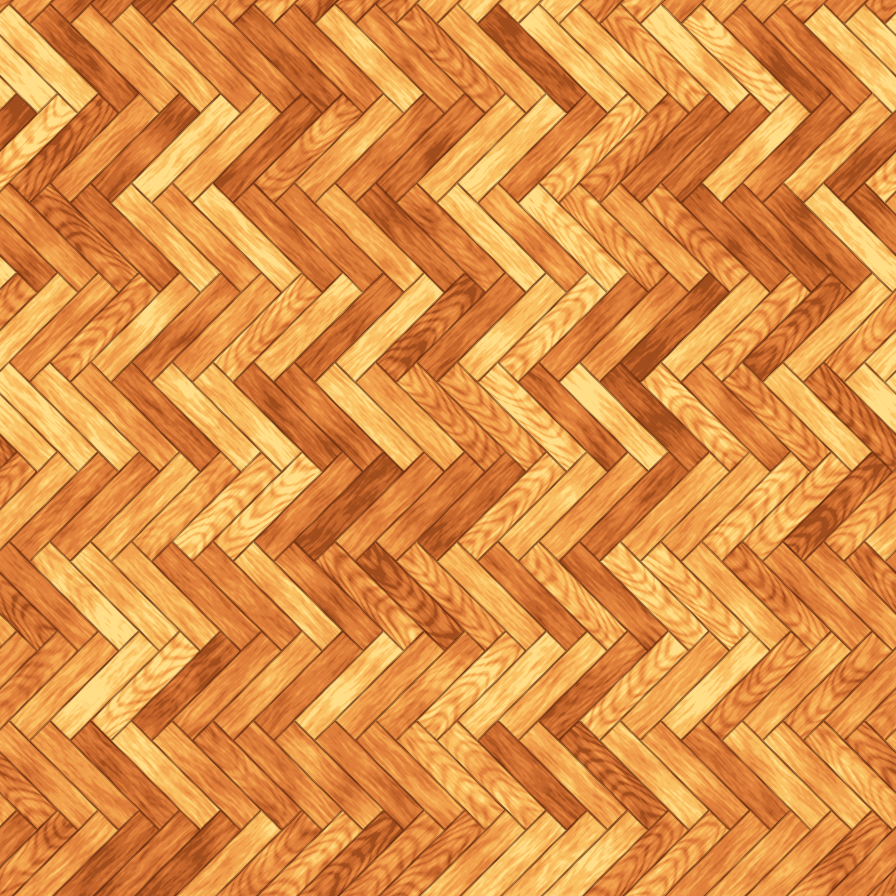
Reproduce this texture procedurally as a Shadertoy shader.

```glsl
// Herringbone parquet: 22 planks across and 5 zigzag periods down, laid at 45 degrees.
// Each point is located inside its plank; a hash gives the plank its tone and grain,
// gradient noise draws fibres and stains, and edge distance draws the dark seams.

const float ACROSS = 22.0;              // planks per canvas width
const float PERIODS = 5.0;              // zigzags per canvas height
const float LEN = ACROSS / PERIODS;     // plank length in plank widths
const vec2 SHIFT = vec2(0.010, -0.004); // layout offset in canvas units

struct Plank {
    vec2 pos; // x along, y across, in plank widths
    vec2 id;
};

vec2 hash2(vec2 p) {
    vec3 q = fract(p.xyx * vec3(0.1031, 0.1030, 0.0973));
    q += dot(q, q.yzx + 33.33);
    return fract((q.xx + q.yz) * q.zy);
}

float cornerSlope(vec2 cell, vec2 offset) {
    float angle = 6.2832 * hash2(cell).x;
    return dot(vec2(cos(angle), sin(angle)), offset);
}

// Gradient noise, roughly -0.7 to 0.7
float gradientNoise(vec2 p) {
    vec2 i = floor(p), f = p - i;
    vec2 w = f * f * f * (f * (f * 6.0 - 15.0) + 10.0);
    vec2 e = vec2(1.0, 0.0);
    float low = mix(cornerSlope(i, f), cornerSlope(i + e, f - e), w.x);
    float high = mix(cornerSlope(i + e.yx, f - e.yx), cornerSlope(i + 1.0, f - 1.0), w.x);
    return mix(low, high, w.y);
}

// The lattice steps are (1, 1) along a band and (len, -len) between zigzags
Plank findPlank(vec2 p, float len) {
    Plank plank = Plank(vec2(0.0), vec2(0.0));
    float zig = floor((p.x - p.y + 1.0) / (2.0 * len));
    for (int i = 0; i < 2; i++) {
        float n = zig - float(i);
        vec2 q = p - n * vec2(len, -len);
        float row = floor(q.y);
        float column = floor(q.x - len);
        vec2 rising = vec2(q.x - row, q.y - row);
        vec2 falling = vec2(q.y - column - 1.0 + len, q.x - len - column);
        float band = 2.0 * mod(n, PERIODS);
        if (rising.x >= 0.0 && rising.x < len)
            plank = Plank(rising, vec2(mod(row, ACROSS), band));
        else if (falling.x >= 0.0 && falling.x < len)
            plank = Plank(falling, vec2(mod(column, ACROSS), band + 1.0));
    }
    return plank;
}

// Nested arches of growth rings, dark lines near 1
float archGrain(vec2 pos, float centre, float direction, float warp) {
    float side = pos.y - centre;
    float phase = direction * pos.x * 1.5 + 5.0 * side * side + warp;
    return pow(0.5 + 0.5 * sin(6.2832 * phase), 2.0);
}

// Wood tone for one plank, 0 dark to 1 pale
float woodTone(vec2 pos, vec2 id) {
    vec2 look = hash2(id + 7.3);
    vec2 kind = hash2(id + 61.7);
    vec2 seed = 37.0 * id + 11.0 * look;
    float stain = gradientNoise(pos * vec2(0.6, 0.9) + seed);
    float bend = gradientNoise(pos * vec2(0.8, 1.6) + seed + 5.0);
    float fibre = gradientNoise(vec2(pos.x * 0.55, pos.y * 5.5 + bend) + seed);
    float fine = gradientNoise(vec2(pos.x * 1.5, pos.y * 12.0 + bend) + seed);
    float speck = gradientNoise(pos * vec2(5.0, 9.0) + seed);
    float rings = archGrain(pos, 0.2 + 0.6 * kind.y, sign(look.y - 0.5), 0.9 * bend);
    float ringed = smoothstep(0.55, 0.8, kind.x);
    return 0.52 + 0.74 * (look.x - 0.5) + 0.30 * stain + 0.30 * fibre
        + 0.22 * fine + 0.10 * speck - 0.28 * ringed * (rings - 0.38);
}

vec3 woodColour(float tone) {
    const vec3 UMBER = vec3(0.63, 0.30, 0.11);
    const vec3 RUSSET = vec3(0.78, 0.40, 0.17);
    const vec3 AMBER = vec3(0.88, 0.50, 0.23);
    const vec3 HONEY = vec3(0.95, 0.63, 0.30);
    const vec3 GOLD = vec3(0.98, 0.75, 0.38);
    const vec3 CREAM = vec3(1.00, 0.87, 0.53);
    vec3 c = mix(UMBER, RUSSET, smoothstep(0.02, 0.20, tone));
    c = mix(c, AMBER, smoothstep(0.20, 0.40, tone));
    c = mix(c, HONEY, smoothstep(0.40, 0.62, tone));
    c = mix(c, GOLD, smoothstep(0.62, 0.80, tone));
    return mix(c, CREAM, smoothstep(0.80, 0.98, tone));
}

// Seam coverage with a soft edge one pixel wide
float seamMask(vec2 pos, float len, float halfWidth, float pixel) {
    vec2 inside = min(pos, vec2(len, 1.0) - pos);
    return 1.0 - smoothstep(halfWidth - 0.5 * pixel, halfWidth + pixel, min(inside.x, inside.y));
}

void mainImage(out vec4 fragColor, in vec2 fragCoord) {
    const vec3 SEAM = vec3(0.36, 0.14, 0.04);
    vec2 uv = fragCoord / iResolution.xy - SHIFT;
    float pixel = ACROSS * 1.4142 / iResolution.y;
    Plank plank = findPlank(ACROSS * vec2(uv.x + uv.y, uv.x - uv.y), LEN);

    vec3 colour = woodColour(woodTone(plank.pos, plank.id));

    // Seams vary in depth along and between planks
    float wear = gradientNoise(plank.pos * 1.3 + 19.0 * plank.id);
    float depth = clamp(0.62 + 0.5 * wear, 0.25, 0.95);
    colour = mix(colour, SEAM, depth * seamMask(plank.pos, LEN, 0.028, pixel));
    fragColor = vec4(colour, 1.0);
}
```
